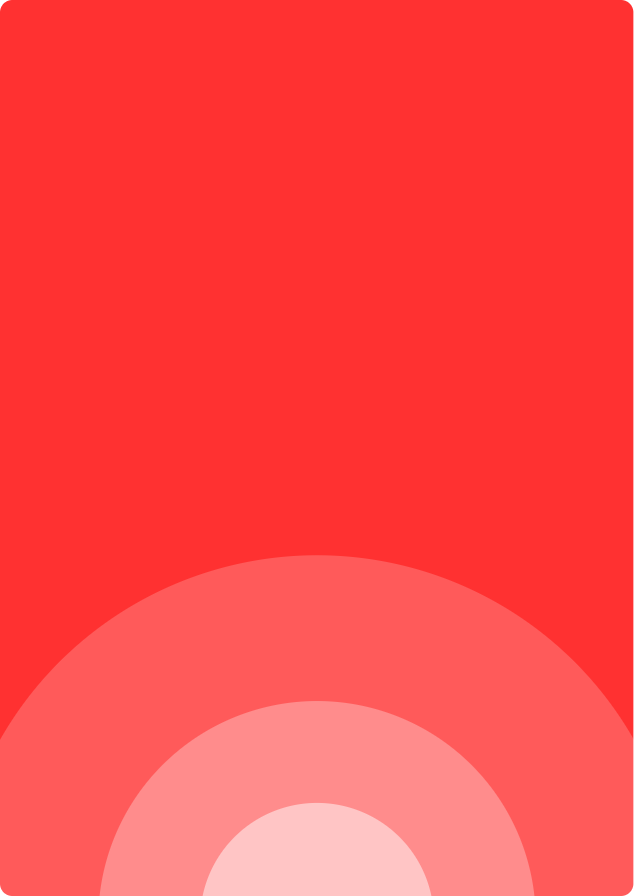
Reproduce this background procedurally as a WebGL 1 fragment shader.

```glsl
precision highp float;

uniform vec2 u_resolution;

// Signed distance to a box with rounded corners
float roundedBox(vec2 p, vec2 halfSize, float radius) {
  vec2 q = abs(p) - halfSize + radius;
  return length(max(q, 0.0)) + min(max(q.x, q.y), 0.0) - radius;
}

// Antialiased coverage of a signed distance, one pixel wide
float coverage(float dist) {
  return clamp(0.5 - dist * u_resolution.y, 0.0, 1.0);
}

void main() {
  // Lengths are fractions of the canvas height
  vec2 uv = gl_FragCoord.xy / u_resolution.y;
  float width = u_resolution.x / u_resolution.y;
  vec3 white = vec3(1.0);
  vec3 color = vec3(1.0, 0.192, 0.192);

  // Concentric discs, each a stronger veil of white
  float fromCenter = length(uv - vec2(0.5 * width, -0.0265));
  color = mix(color, white, 0.2 * coverage(fromCenter - 0.4068));
  color = mix(color, white, 0.3 * coverage(fromCenter - 0.2441));
  color = mix(color, white, 0.5 * coverage(fromCenter - 0.1304));

  // Rounded card, with a hairline white margin on the right
  vec2 halfCard = 0.5 * vec2(width - 0.0007, 1.0);
  float card = coverage(roundedBox(uv - halfCard, halfCard, 0.0138));
  gl_FragColor = vec4(mix(white, color, card), 1.0);
}
```
